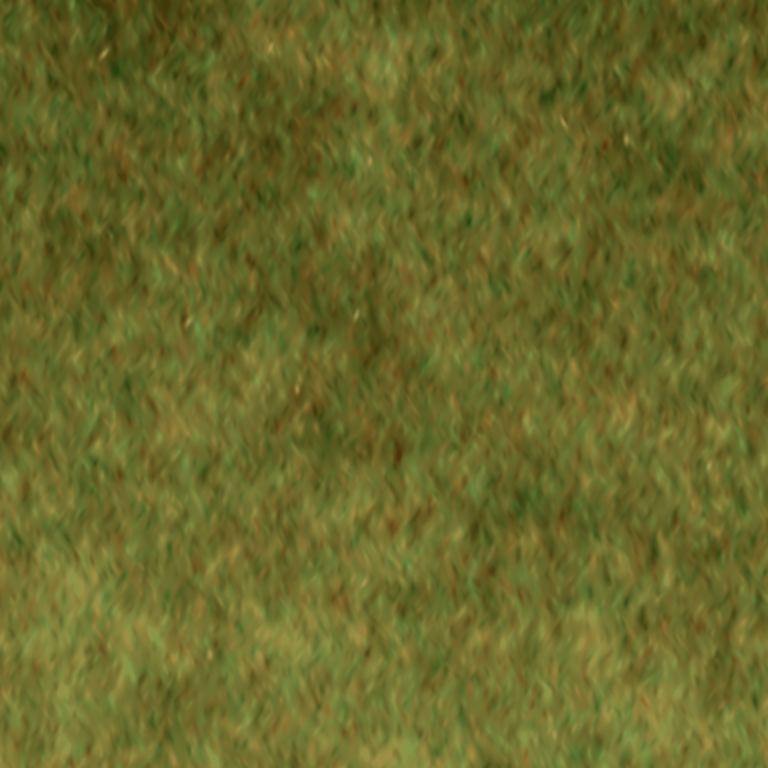
This texture is drawn by a Shadertoy shader. Its source:

```glsl
const vec3 SHADE_OLIVE = vec3(0.31, 0.31, 0.095);
const vec3 LIT_OLIVE = vec3(0.49, 0.485, 0.215);
const vec3 GREEN_SHIFT = vec3(-0.038, 0.012, 0.006);
const vec3 STRAW = vec3(0.72, 0.64, 0.36);

const vec2 BLADE_CELL = vec2(0.0115, 0.025);
const vec2 TUFT_CELL = vec2(0.045, 0.05);
const vec2 PATCH_CELL = vec2(0.15, 0.12);
const vec2 STRAW_CELL = vec2(0.11);
const vec2 STRAW_SIZE = vec2(0.0035, 0.007);

const float BLADE_TILT = 0.55;
const float BLADE_CONTRAST = 0.40;
const float TUFT_CONTRAST = 0.28;
const float PATCH_CONTRAST = 0.42;
const float STRAW_CHANCE = 0.16;
const float BOTTOM_TONE = 0.86;
const float TOP_TONE = 0.27;

vec3 hash3(vec2 p) {
    vec3 q = fract(p.xyx * vec3(0.1031, 0.1030, 0.0973));
    q += dot(q, q.yxz + 33.33);
    return fract((q.xxy + q.yzz) * q.zyx);
}

// Soft elongated spot: 1 at the centre, fading along both axes
float softSpot(vec2 d, vec2 size) {
    d /= size;
    return exp(-dot(d, d));
}

// Sum of scattered, tilted spots: x is signed tone, y is signed hue
vec2 scatter(vec2 p, vec2 cell, float tilt, float seed) {
    vec2 home = floor(p / cell);
    vec2 sum = vec2(0.0);
    for (int j = -1; j <= 1; j++) {
        for (int i = -2; i <= 2; i++) {
            vec2 id = home + vec2(i, j);
            vec3 place = hash3(id + seed);
            vec3 look = hash3(id + seed + 71.7);
            vec2 d = p - (id + place.xy) * cell;
            float angle = (place.z - 0.5) * 2.0 * tilt;
            float c = cos(angle), s = sin(angle);
            d = vec2(c * d.x - s * d.y, s * d.x + c * d.y);
            // Curl each spot slightly along its length
            d.x += (look.z - 0.5) * tilt * d.y * d.y / cell.y;
            sum += (look.xy * 2.0 - 1.0) * softSpot(d, cell * vec2(0.40, 0.46));
        }
    }
    return sum;
}

// Broad light: pale at the bottom, two dark areas near the top corners
float broadLight(vec2 p) {
    float tone = mix(BOTTOM_TONE, TOP_TONE, smoothstep(-0.1, 1.1, p.y));
    float topBand = smoothstep(0.45, 0.95, p.y);
    tone += 0.20 * topBand * cos(8.4 * (p.x - 0.48));
    tone += 0.06 * sin(7.0 * p.x + 5.0 * p.y) * sin(9.0 * p.y - 4.0 * p.x);
    return tone;
}

// Rare dry flecks
float strawFlecks(vec2 p) {
    vec2 id = floor(p / STRAW_CELL);
    vec3 rnd = hash3(id + 311.0);
    vec2 d = p - (id + 0.2 + 0.6 * rnd.xy) * STRAW_CELL;
    d.x += (rnd.x - 0.5) * d.y;
    return step(rnd.z, STRAW_CHANCE) * softSpot(d, STRAW_SIZE);
}

void mainImage(out vec4 fragColor, in vec2 fragCoord) {
    vec2 uv = fragCoord / iResolution.y;

    // Gentle waviness keeps the blades from lining up
    vec2 p = uv + 0.003 * vec2(sin(61.0 * uv.y + 17.0 * uv.x),
                               sin(53.0 * uv.x - 23.0 * uv.y));

    // Blades at three sizes
    vec2 blades = vec2(0.0);
    float size = 1.45;
    for (int i = 0; i < 3; i++) {
        blades += scatter(p, BLADE_CELL * size, BLADE_TILT, 100.0 + 37.0 * float(i));
        size *= 0.69;
    }

    // Tufts and patches
    vec2 tufts = scatter(p, TUFT_CELL, 0.6, 401.0);
    vec2 patches = scatter(p, PATCH_CELL, 0.8, 503.0);

    float tone = broadLight(uv)
               + BLADE_CONTRAST * blades.x
               + TUFT_CONTRAST * tufts.x
               + PATCH_CONTRAST * patches.x;
    tone = clamp(tone, -0.45, 1.5);

    // Colour
    vec3 color = mix(SHADE_OLIVE, LIT_OLIVE, tone);
    color += GREEN_SHIFT * (blades.y + 0.5 * tufts.y + 0.3 * patches.y);
    color = mix(color, STRAW, 0.75 * strawFlecks(p));
    fragColor = vec4(clamp(color, 0.0, 1.0), 1.0);
}
```
